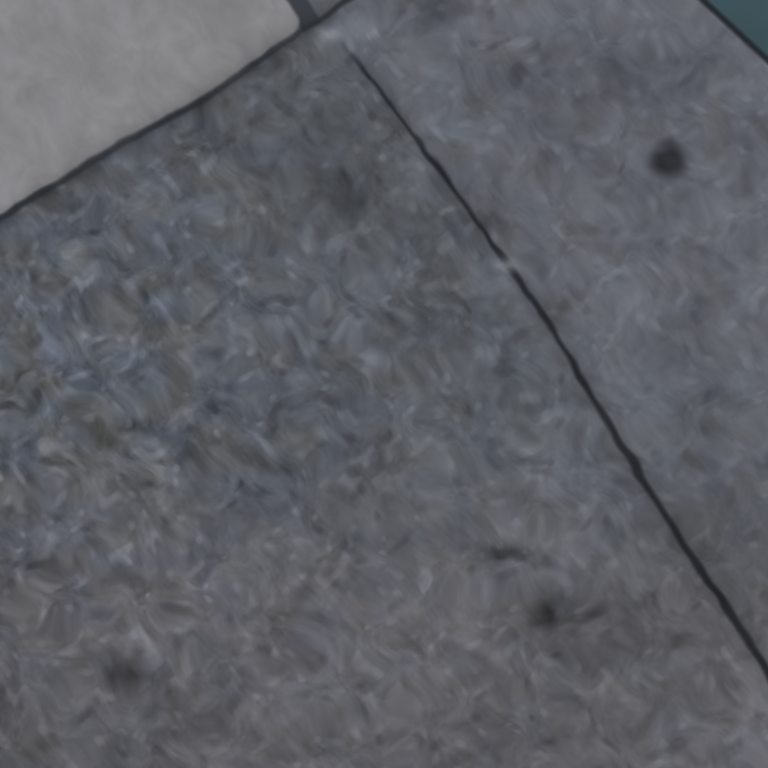
This texture is drawn by a WebGL 2 fragment shader. Its source:

```glsl
#version 300 es
precision highp float;

#define SLATE vec3(0.345, 0.359, 0.383)
#define WARM_GREY vec3(0.364, 0.364, 0.384)
#define BLUE_GREY vec3(0.376, 0.388, 0.417)
#define PALE_SLAB vec3(0.510, 0.508, 0.520)
#define TEAL_SLAB vec3(0.235, 0.310, 0.335)
#define GROOVE vec3(0.125, 0.135, 0.150)
#define GRAIN_SCALE 58.0
#define GRAIN_GAIN 0.40
#define MOTTLE_GAIN 0.27
#define EDGE_SOFT 0.0034

uniform vec2 u_resolution;
out vec4 fragColor;

float hash(vec2 p) {
  return fract(sin(dot(p, vec2(127.1, 311.7))) * 43758.5453);
}

float noise(vec2 p) {
  vec2 cell = floor(p), f = fract(p);
  f = f * f * (3.0 - 2.0 * f);
  return mix(mix(hash(cell), hash(cell + vec2(1, 0)), f.x),
             mix(hash(cell + vec2(0, 1)), hash(cell + vec2(1, 1)), f.x), f.y);
}

float fbm(vec2 p) {
  float sum = 0.0, amp = 0.5;
  for (int i = 0; i < 3; i++) {
    sum += amp * noise(p);
    p = mat2(0.8, 0.6, -0.6, 0.8) * p * 2.03 + 17.3;
    amp *= 0.5;
  }
  return sum / 0.875;
}

// Soft elliptical blot, 1 at its centre
float blot(vec2 p, vec2 centre, vec2 radius) {
  vec2 q = (p - centre) / radius;
  return exp(-dot(q, q));
}

// 1 inside a groove of the given half width
float groove(float dist, float halfWidth) {
  return 1.0 - smoothstep(halfWidth - EDGE_SOFT, halfWidth + EDGE_SOFT, abs(dist));
}

// Horizontal position of the long crack at height y
float crackX(float y) {
  float h = y - 0.586;
  float sag = sin(3.1416 * clamp(-h / 0.461, 0.0, 1.0));
  return 0.71 - 0.69 * h - 0.132 * h * h - 0.012 * sag;
}

void main() {
  vec2 uv = gl_FragCoord.xy / u_resolution;
  vec2 wobble = vec2(noise(uv * 45.0), noise(uv * 45.0 + 31.0)) - 0.5;
  vec2 edgeUv = uv + wobble * 0.004;

  // Signed distances to the joints
  float crack = (edgeUv.x - crackX(edgeUv.y)) * 0.82;
  float dip = 0.010 * blot(uv, vec2(0.27, 0.88), vec2(0.09, 0.3));
  float joint = (edgeUv.y - 0.712 - 0.63 * edgeUv.x + dip) * 0.846;
  float side = (0.396 - edgeUv.x - 0.7 * (edgeUv.y - 0.97)) * 0.82;
  float tealEdge = (uv.x - 0.915 + (uv.y - 1.0) * 1.08) * 0.68;

  // Broad tone of the dark slabs
  float rightSide = smoothstep(-0.06, 0.06, crack);
  vec3 col = mix(WARM_GREY, SLATE, smoothstep(0.18, 0.45, uv.y));
  col = mix(col, BLUE_GREY, rightSide * smoothstep(0.2, 0.6, uv.y));
  float rough = blot(uv, vec2(0.08, 0.52), vec2(0.36, 0.30));

  // Mottling, diagonal grain, bright flecks and dark pores
  vec2 grainUv = mat2(0.8, -0.6, 0.6, 0.8) * uv;
  vec2 warp = vec2(noise(uv * 24.0), noise(uv * 24.0 + 9.0)) * 1.5;
  float grain = fbm(grainUv * GRAIN_SCALE * vec2(1.15, 0.8) + warp) - 0.5;
  float mottle = fbm(uv * 11.0 + 4.0) - 0.5;
  float fleck = smoothstep(0.62, 1.0, noise(grainUv * 70.0 + warp + 50.0));
  float pore = smoothstep(0.62, 1.0, noise(grainUv * 52.0 + warp + 90.0));
  float vigour = 0.85 + 0.5 * rough - 0.2 * rightSide;
  col *= 1.0 + MOTTLE_GAIN * mottle + vigour * (GRAIN_GAIN * grain + 0.17 * fleck - 0.15 * pore);
  col += vec3(-0.4, 0.0, 1.0) * 0.035 * (noise(uv * 30.0 + 7.0) - 0.5) * (0.4 + rough);

  // Stains and pits
  vec2 stainUv = uv + wobble * 0.010;
  float spotDist = length((uv + wobble * 0.005 - vec2(0.871, 0.791)) / vec2(0.027, 0.025));
  float stain = 0.52 * (1.0 - smoothstep(0.4, 1.3, spotDist));
  stain += 0.38 * blot(stainUv, vec2(0.658, 0.278), vec2(0.032, 0.012));
  stain += 0.36 * blot(stainUv, vec2(0.712, 0.203), vec2(0.016, 0.024));
  stain += 0.14 * blot(stainUv, vec2(0.725, 0.195), vec2(0.060, 0.045));
  stain += 0.36 * blot(stainUv, vec2(0.169, 0.122), vec2(0.040, 0.020));
  stain += 0.19 * blot(stainUv, vec2(0.443, 0.746), vec2(0.055, 0.045));
  stain += 0.22 * blot(stainUv, vec2(0.411, 0.840), vec2(0.015, 0.022));
  stain += 0.20 * blot(stainUv, vec2(0.580, 0.987), vec2(0.030, 0.025));
  col *= 1.0 - min(stain, 0.7);

  // Pale slab with a rounded corner, dark gaps around it
  float pale = 0.016 - length(max(vec2(0.023 - joint, 0.018 - side), 0.0));
  vec3 paleCol = PALE_SLAB * (1.0 + 0.16 * mottle + 0.13 * grain + 0.12 * (0.2 - uv.x));
  float sideGap = groove(side + 0.006, 0.014) * smoothstep(-0.012, 0.008, joint);
  col = mix(col, GROOVE * 1.6, 0.75 * sideGap);
  col = mix(col, paleCol, smoothstep(-EDGE_SOFT, EDGE_SOFT, pale));
  float jointWear = 0.45 + 0.5 * noise(uv * 19.0 + 3.0);
  col *= 1.0 - 0.30 * exp(-abs(joint) / 0.010) * smoothstep(0.48, 0.42, uv.x);
  col = mix(col, GROOVE * 1.3, jointWear * groove(joint - 0.002, 0.0034));

  // Worn pale chips beside the start of the crack
  col += 0.13 * blot(stainUv, vec2(0.428, 0.954), vec2(0.016, 0.010));
  col += 0.08 * blot(stainUv, vec2(0.470, 0.962), vec2(0.024, 0.016));

  // Long crack, broken once and wider toward the bottom
  float started = smoothstep(0.960, 0.890, uv.y);
  float bridge = blot(uv, vec2(0.662, 0.655), vec2(0.014, 0.010));
  float width = mix(0.0054, 0.0026, smoothstep(0.1, 0.9, uv.y)) + 0.003 * (noise(uv * 27.0) - 0.5);
  float depth = started * (1.0 - 0.85 * bridge) * (0.72 + 0.25 * noise(uv * 22.0 + 60.0));
  col *= 1.0 - 0.22 * started * exp(-abs(crack) / 0.009);
  col = mix(col, GROOVE, depth * groove(crack, width)) + 0.10 * bridge;

  // Teal slab in the far corner
  col = mix(col, TEAL_SLAB * (1.0 + 0.2 * mottle), smoothstep(-EDGE_SOFT, EDGE_SOFT, tealEdge));
  col = mix(col, GROOVE, 0.85 * groove(tealEdge, 0.0038));

  fragColor = vec4(col, 1.0);
}
```
